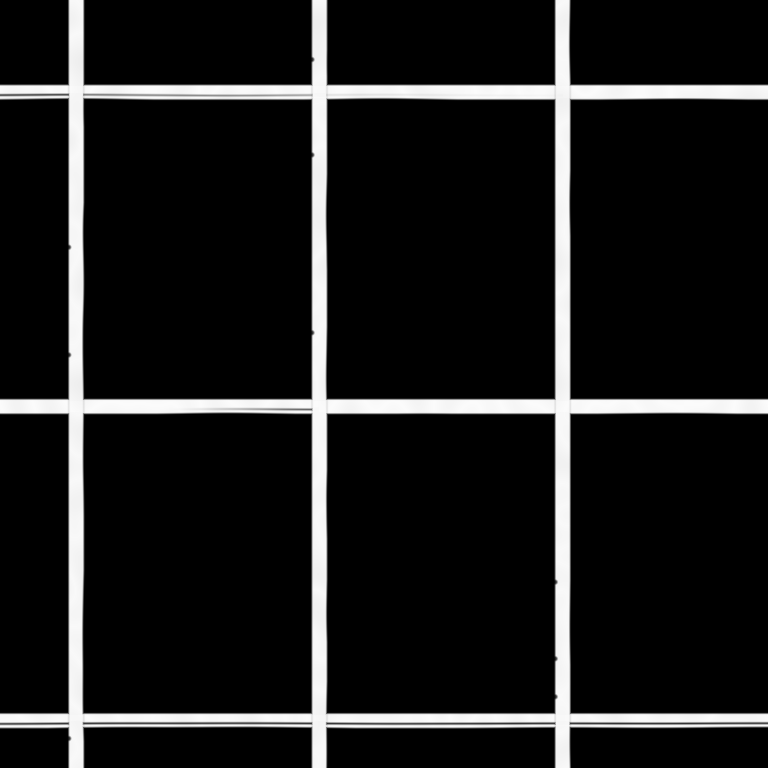
A three.js fragment shader for this pattern:

```glsl
// Black panes divided by a worn white grid with hairline cracks in its bars.
varying vec2 vUv;

const vec3 PANE_COLOR = vec3(0.0);
const vec3 BAR_COLOR = vec3(0.985);
const vec2 PERIOD = vec2(0.3167, 0.4092);     // pane spacing across and up
const vec2 FIRST_BAR = vec2(0.0993, 0.0615);  // centers of the leftmost and lowest bars
const vec2 BAR_HALF = vec2(0.0098, 0.0094);   // half widths: upright, level
const float SOFTNESS = 0.0018;
const float EDGE_WEAR = 0.0028;
const float CRACK_DROP = 0.0038;              // crack distance below the bar center
const float CRACK_HALF = 0.0011;
const float CRACK_DEPTH = 0.88;
const float NICK_SPACING = 0.055;
const float NICK_CHANCE = 0.14;
const float NICK_RADIUS = 0.0028;
const float JOINT_DEPTH = 0.12;
const float TONE_VARIATION = 0.07;

float hash(vec2 p) {
  return fract(sin(dot(p, vec2(127.1, 311.7))) * 43758.5);
}

vec2 gradient(vec2 cell) {
  float angle = 6.2832 * hash(cell);
  return vec2(cos(angle), sin(angle));
}

float gradientNoise(vec2 p) {
  vec2 i = floor(p), f = fract(p);
  vec2 u = f * f * f * (f * (f * 6.0 - 15.0) + 10.0);
  vec2 e = vec2(1.0, 0.0);
  float low = mix(dot(gradient(i), f), dot(gradient(i + e), f - e), u.x);
  float high = mix(dot(gradient(i + e.yx), f - e.yx),
                   dot(gradient(i + 1.0), f - 1.0), u.x);
  return mix(low, high, u.y);
}

// Coverage of a shape from its signed distance, negative inside.
float coverage(float d) {
  return 1.0 - smoothstep(-SOFTNESS, SOFTNESS, d);
}

// Upright bar with a ragged right edge and small nicks on the left.
float uprightBar(float across, float y, float index) {
  float wear = EDGE_WEAR * max(gradientNoise(vec2(y * 9.0, index * 7.3 + 0.5)), 0.0);
  float bar = coverage(max(-across - BAR_HALF.x, across - BAR_HALF.x + wear));
  float slot = floor(y / NICK_SPACING);
  vec2 key = vec2(slot, index + 3.0);
  float nickY = (slot + 0.2 + 0.6 * hash(key + 17.0)) * NICK_SPACING;
  float nick = coverage(length(vec2(across + BAR_HALF.x, y - nickY)) - NICK_RADIUS);
  return bar * (1.0 - 0.75 * nick * step(hash(key), NICK_CHANCE));
}

// Crack strength: full on the lowest row, tapering on the middle, fading across the top.
float crackStrength(float row, float column, float along) {
  float taper = smoothstep(0.35, 1.0, along) * (1.0 - step(0.5, abs(column - 1.0)));
  float fade = 1.0 - smoothstep(0.0, 2.6, column + 0.4 * along);
  float upper = row < 1.5 ? 0.75 * taper : fade;
  return row < 0.5 ? 1.0 : upper;
}

// Level bar with a worn lower edge and a crack under its center line.
float levelBar(float across, float x, float row, float column, float along) {
  float drift = gradientNoise(vec2(x * 5.0, row * 5.7 + 0.5));
  float wear = EDGE_WEAR * max(drift, 0.0);
  float bar = coverage(max(across - BAR_HALF.y, -across - BAR_HALF.y + wear));
  float crackY = -CRACK_DROP + 0.0012 * drift;
  float crack = coverage(abs(across - crackY) - CRACK_HALF);
  return bar * (1.0 - CRACK_DEPTH * crack * crackStrength(row, column, along));
}

void main() {
  // Nearest bars, and the segment between two upright bars
  vec2 grid = (vUv - FIRST_BAR) / PERIOD;
  vec2 nearest = floor(grid + 0.5);
  vec2 offset = (grid - nearest) * PERIOD;
  float column = floor(grid.x) + 1.0;
  float along = fract(grid.x);

  float upright = uprightBar(offset.x, vUv.y, nearest.x);
  float level = levelBar(offset.y, vUv.x, nearest.y, column, along);

  // Faint seams where the bars meet
  float seam = coverage(abs(abs(offset.x) - BAR_HALF.x) - 0.0008);
  level *= 1.0 - JOINT_DEPTH * seam;

  float bars = max(upright * 0.99, level);
  float tone = 1.0 - TONE_VARIATION * abs(gradientNoise(vUv * vec2(23.0, 19.0)));
  gl_FragColor = vec4(mix(PANE_COLOR, BAR_COLOR * tone, bars), 1.0);
}
```
